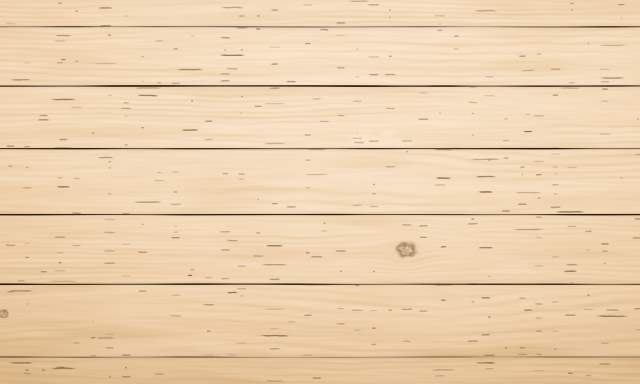
A WebGL 1 fragment shader for this texture:

```glsl
precision highp float;
uniform vec2 u_resolution;

#define PALE vec3(0.975, 0.89, 0.785)
#define HONEY vec3(0.93, 0.81, 0.66)
#define TAN vec3(0.86, 0.72, 0.54)
#define BARK vec3(0.56, 0.43, 0.28)
#define GAP vec3(0.17, 0.11, 0.06)
#define FIRST_SEAM 0.070
#define BOARD_HEIGHT 0.1945
#define BOARD_TAPER 0.0045
#define GAP_HALF 0.0016
#define GRAIN 0.42
#define FLECK_RATE 0.13

float hash(vec2 p) {
  p = fract(p * vec2(0.1031, 0.1137));
  p += dot(p, p.yx + 33.33);
  return fract((p.x + p.y) * p.x * 17.17 + p.y * 41.3);
}

float corner(vec2 cell, vec2 offset) {
  float angle = 6.2832 * hash(cell);
  return dot(vec2(cos(angle), sin(angle)), offset);
}

// Gradient noise, roughly -0.7 to 0.7
float noise(vec2 p) {
  vec2 i = floor(p), f = fract(p);
  vec2 w = f * f * f * (f * (f * 6.0 - 15.0) + 10.0);
  vec2 e = vec2(1.0, 0.0);
  return mix(mix(corner(i, f), corner(i + e, f - e), w.x),
             mix(corner(i + e.yx, f - e.yx), corner(i + 1.0, f - 1.0), w.x), w.y);
}

// Boards grow slightly shorter toward the top
float seamHeight(float n) {
  return FIRST_SEAM + BOARD_HEIGHT * n - BOARD_TAPER * n * n;
}

float boardCoord(float y) {
  float root = BOARD_HEIGHT * BOARD_HEIGHT - 4.0 * BOARD_TAPER * (y - FIRST_SEAM);
  return (BOARD_HEIGHT - sqrt(max(root, 0.0))) / (2.0 * BOARD_TAPER);
}

// Grain tone: ring lines, soft streaks and fine fibres
float grainTone(vec2 q, float board) {
  float density = mix(42.0, 78.0, hash(vec2(board + 11.0, 5.0)));
  vec2 s = q + vec2(board * 17.3 + 40.0, 20.0);
  float ring = s.y * density + 2.2 * noise(s * vec2(1.3, 6.0))
             + 0.35 * noise(s * vec2(9.0, 30.0));
  float lines = pow(0.5 + 0.5 * sin(6.2832 * ring), 2.0) - 0.35;
  float presence = smoothstep(-0.35, 0.4, noise(s * vec2(1.7, 13.0)));
  float streak = noise(vec2(s.x * 1.4, ring * 0.55));
  float fibre = noise(s * vec2(7.0, 145.0));
  float figure = smoothstep(0.12, 0.5, noise(s * vec2(2.6, 19.0) + 9.0));
  return lines * presence * 1.1 + streak * 0.9 + fibre * 0.75 + figure * 0.8;
}

// Scattered short dark scratches, one candidate per cell
float flecks(vec2 p, vec2 size, float seed, float px) {
  vec2 cell = floor(p / size) + seed;
  vec2 d = (fract(p / size) - 0.5) * size;
  float pick = hash(cell + 3.0);
  d.y += (hash(cell + 19.0) - 0.5) * size.y * 0.6 + 0.0012 * noise(p * 45.0 + seed);
  float reach = size.x * mix(0.06, 0.42, hash(cell + 7.0));
  float across = 1.0 - smoothstep(0.0004, 0.0008 + px, abs(d.y));
  float along = 1.0 - smoothstep(reach * 0.5, reach, abs(d.x));
  return across * along * step(1.0 - FLECK_RATE, pick) * (0.3 + 0.7 * hash(cell + 29.0));
}

// Knot: x is its darkness, y is how far it pushes the grain apart
vec2 knot(vec2 p, vec2 center, float radius) {
  vec2 d = (p - center) * vec2(1.0, 1.35);
  float r = length(d) / radius + 0.4 * noise(p * 55.0);
  float rim = exp(-pow((r - 0.8) * 4.0, 2.0));
  float core = (1.0 - smoothstep(0.5, 1.0, r)) * (0.45 + 0.8 * noise(p * 140.0));
  return vec2(clamp(rim * 0.6 + core, 0.0, 1.0),
              (p.y - center.y) * 0.75 * exp(-dot(d, d) / (radius * radius * 5.0)));
}

void main() {
  float px = 1.0 / u_resolution.y;
  vec2 uv = gl_FragCoord.xy / u_resolution;
  vec2 p = gl_FragCoord.xy * px;
  float row = boardCoord(p.y), board = floor(row);

  // Light pools high in the middle and fades toward the edges
  vec2 away = uv - vec2(0.56, 0.69);
  float tone = 0.12 + dot(away * away, vec2(1.8, 3.2));
  tone += 0.2 * (hash(vec2(board + 31.0, 2.0)) - 0.5);

  // Wood
  vec2 knots = knot(p, vec2(1.059, 0.35), 0.027) + knot(p, vec2(0.008, 0.182), 0.016);
  tone += GRAIN * grainTone(p - vec2(0.0, knots.y), board);
  vec2 bare = (p - vec2(0.98, 0.637)) / vec2(0.085, 0.022);
  float worn = 1.0 - smoothstep(0.5, 1.1, length(bare) + noise(p * vec2(22.0, 60.0)));
  tone = mix(tone, -0.1, worn * 0.8);
  vec3 color = mix(PALE, HONEY, clamp(tone, -0.2, 1.0));
  color = mix(color, TAN, clamp(tone - 1.0, 0.0, 1.2));
  color = mix(color, BARK, knots.x * 0.75);

  // Wear
  float marks = flecks(p, vec2(0.11, 0.023), 50.0, px)
              + 0.7 * flecks(p + 0.037, vec2(0.043, 0.017), 90.0, px);
  color = mix(color, BARK * 0.85, min(marks * 0.75, 1.0));

  // Seams: narrow gaps of uneven width, fainter at the outer boards
  float seam = floor(row + 0.5);
  float inner = step(0.5, seam) * step(seam, 4.5);
  float ragged = noise(vec2(p.x * 6.0 + seam * 13.0, seam + 0.5));
  float halfWidth = GAP_HALF * (0.75 + 0.25 * inner + 0.5 * ragged);
  float dist = abs(p.y - seamHeight(seam) + 0.001 * noise(vec2(p.x * 3.0, seam + 8.3)));
  float gap = 1.0 - smoothstep(halfWidth - 0.5 * px, halfWidth + 0.5 * px, dist);
  color = mix(color, BARK, 0.28 * exp(-dist / 0.0025));
  color = mix(color, GAP, gap * clamp(mix(0.5, 0.85, inner) + 0.5 * ragged, 0.0, 1.0));

  gl_FragColor = vec4(clamp(color, 0.0, 1.0), 1.0);
}
```
